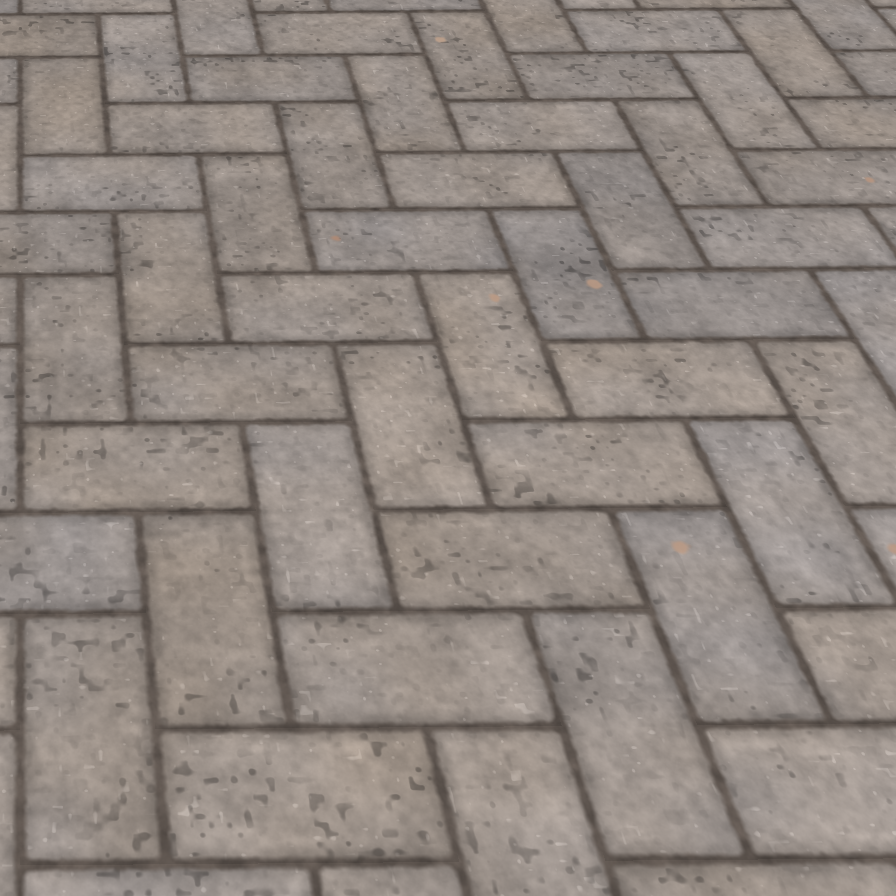
Reproduce this texture procedurally as a WebGL 1 fragment shader.

```glsl
precision highp float;
// Worn grey herringbone paving bricks receding in gentle perspective.

uniform vec2 u_resolution;

#define HORIZON 1.057       // height of the vanishing point above the top edge
#define DEPTH_SCALE 25.08   // brick rows per unit of inverse depth
#define UNIT_WIDTH 0.0808   // brick width at unit depth
#define ORIGIN vec2(0.0225, 12.41)
#define TILT 0.008          // slope of the rows across the canvas
#define JOINT 0.036         // half the joint width, in brick widths
#define CORNER 0.05         // corner radius, in brick widths
#define STONE vec3(0.622, 0.585, 0.560)
#define SAND vec3(0.345, 0.312, 0.290)
#define WEAR 0.22           // strength of the surface mottling
#define PEBBLE_SHARE 0.05

float hash(vec2 p) {
  return fract(sin(dot(p, vec2(127.1, 311.7))) * 43758.5453);
}

float noise(vec2 p) {
  vec2 i = floor(p), f = fract(p);
  f = f * f * (3.0 - 2.0 * f);
  return mix(mix(hash(i), hash(i + vec2(1.0, 0.0)), f.x),
             mix(hash(i + vec2(0.0, 1.0)), hash(i + 1.0), f.x), f.y);
}

float fbm(vec2 p) {
  float sum = 0.0, amp = 0.5;
  for (int i = 0; i < 4; i++) {
    sum += amp * noise(p);
    p = mat2(1.6, 1.2, -1.2, 1.6) * p + 7.3;
    amp *= 0.5;
  }
  return sum / 0.9375;
}

// Canvas position to ground position, measured in brick widths.
vec2 groundPlane(vec2 p) {
  float depth = 1.0 - p.y + TILT * (p.x - 0.26) + HORIZON;
  return vec2((p.x - ORIGIN.x) / (UNIT_WIDTH * depth),
              DEPTH_SCALE / depth - ORIGIN.y);
}

// Herringbone of 2:1 bricks: local position, brick size and brick corner cell.
void herringbone(vec2 g, out vec2 local, out vec2 size, out vec2 id) {
  vec2 cell = floor(g);
  float k = mod(cell.x - cell.y, 4.0);
  bool lying = k > 0.5 && k < 2.5;
  vec2 offset = lying ? vec2(k - 1.0, 0.0) : vec2(0.0, step(2.5, k));
  size = lying ? vec2(2.0, 1.0) : vec2(1.0, 2.0);
  local = fract(g) + offset;
  id = cell - offset;
}

// Depth inside a rounded brick; negative in the joint.
float brickInset(vec2 local, vec2 size) {
  vec2 q = abs(local - 0.5 * size) - (0.5 * size - JOINT - CORNER);
  return CORNER - length(max(q, 0.0)) - min(max(q.x, q.y), 0.0);
}

// Sparse jittered pebbles: x is coverage, y is a tone.
vec2 pebbles(vec2 g) {
  vec2 cell = floor(g);
  float present = step(hash(cell + 61.0), PEBBLE_SHARE);
  vec2 center = 0.2 + 0.6 * vec2(hash(cell + 13.0), hash(cell + 29.0));
  float radius = mix(0.03, 0.08, hash(cell + 47.0));
  float dist = length(fract(g) - center) + 0.03 * (noise(g * 18.0) - 0.5);
  return vec2(present * (1.0 - smoothstep(radius - 0.03, radius + 0.02, dist)),
              hash(cell + 83.0));
}

void main() {
  vec2 p = gl_FragCoord.xy / u_resolution;
  vec2 g = groundPlane(p);
  vec2 local, size, id;
  herringbone(g, local, size, id);
  float inset = brickInset(local, size);
  inset += 0.035 * (fbm(g * 7.0) - 0.5) + 0.012 * (noise(g * 24.0) - 0.5);

  // Each brick has its own tone, hue and stain layout.
  float tone = hash(id + 3.0) - 0.5;
  float hue = hash(id + 17.0) - 0.5;
  vec2 stain = g + 9.0 * hash(id + 5.0);
  float blotch = fbm(stain * 2.6);
  float grain = fbm(g * 13.0);
  vec3 stone = STONE * (1.0 + 0.07 * tone);
  stone += vec3(0.020, 0.004, -0.018) * (hue + 0.8 * (noise(stain * 1.7) - 0.5));
  stone *= 1.0 + WEAR * (blotch - 0.5) + WEAR * (grain - 0.5);
  stone *= mix(0.965, 1.025, smoothstep(1.0, 0.0, p.y));

  // Dark pits gather in scuffed patches; pale grit is scattered evenly.
  float scuff = smoothstep(0.45, 0.75, fbm(stain * 1.8 + 4.0));
  float pits = smoothstep(0.68, 0.9, noise(g * 15.0 + 2.0));
  stone *= 1.0 - pits * mix(0.06, 0.24, scuff) - 0.06 * scuff;
  stone += 0.09 * smoothstep(0.86, 0.98, noise(g * 17.0 + 31.0));

  // Worn shoulders fade into the sandy joints, darkest below each brick.
  float shoulder = smoothstep(0.0, 0.13, inset);
  stone *= mix(0.87, 1.0, shoulder);
  float underside = 1.0 - smoothstep(0.0, 0.08, local.y);
  vec3 sand = SAND * (0.85 + 0.45 * fbm(g * 10.0 + 5.0) - 0.10 * underside);
  vec3 color = mix(sand, stone, smoothstep(-0.028, 0.026, inset));

  vec2 pebble = pebbles(g);
  vec3 pebbleColor = mix(vec3(0.70, 0.54, 0.45), vec3(0.80, 0.70, 0.61), pebble.y);
  color = mix(color, pebbleColor, 0.8 * pebble.x);
  gl_FragColor = vec4(color, 1.0);
}
```
